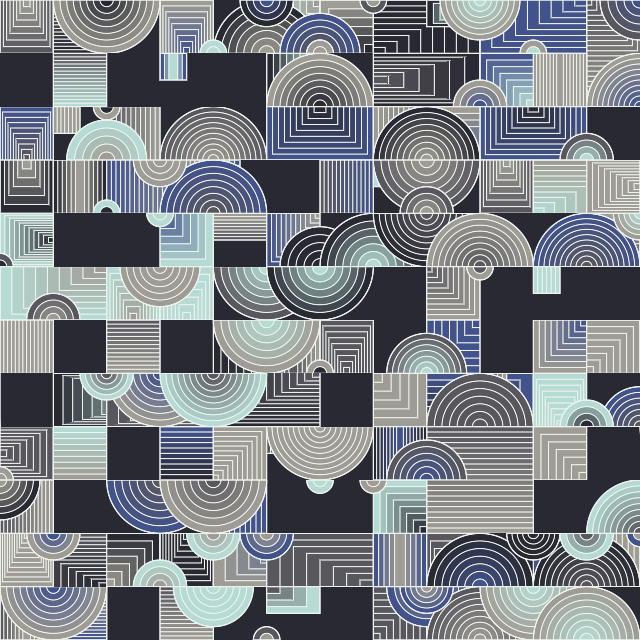
Reproduce this pattern procedurally as a Shadertoy shader.

```glsl
// Twelve rows of square cells on a dark ground, filled with line-engraved panels
// (stripes, nested corners, nested arches) and overlaid with ringed half discs.
// Each shape is a banded distance metric graded between two hashed palette colours.

const float ROWS = 12.0;
const float LINE_HALF = 0.0105;
const float EDGE_HALF = 0.013;
const vec3 GROUND = vec3(0.16, 0.16, 0.20);
const vec3 LINE = vec3(0.93, 0.95, 0.93);

// Integer hash: three values in 0..1 from a lattice position and layer
vec3 hash3(vec3 key) {
    uvec3 v = uvec3(ivec3(key) + 64) * 1664525u + 1013904223u;
    v.x += v.y * v.z; v.y += v.z * v.x; v.z += v.x * v.y;
    v ^= v >> 16u;
    v.x += v.y * v.z; v.y += v.z * v.x; v.z += v.x * v.y;
    return vec3(v >> 8u) / 16777216.0;
}

vec3 palette(float t) {
    if (t < 0.15) return GROUND;
    if (t < 0.36) return vec3(0.35, 0.34, 0.37);
    if (t < 0.61) return vec3(0.62, 0.61, 0.58);
    if (t < 0.81) return vec3(0.71, 0.86, 0.83);
    return vec3(0.26, 0.32, 0.54);
}

float cover(float d, float px) {
    return 1.0 - smoothstep(-0.5 * px, 0.5 * px, d);
}

// Stepped gradient with a thin line between bands, then the outline
vec3 paintBands(vec3 under, float edge, float m, float span, float count,
                vec2 tones, float px) {
    float band = clamp(floor(m * count), 0.0, count - 1.0);
    vec3 fill = mix(palette(tones.x), palette(tones.y), band / max(count - 1.0, 1.0));
    float gap = abs(fract(m * count + 0.5) - 0.5) * span / count;
    float line = cover(gap - LINE_HALF, px) * step(0.5, m * count);
    vec3 color = mix(under, mix(fill, LINE, line), cover(edge, px));
    return mix(color, LINE, cover(abs(edge) - EDGE_HALF, px));
}

// Panel metric in x, and the length over which it runs from 0 to 1 in y
vec2 panelMetric(vec2 q, vec2 size, float kind) {
    if (kind < 0.20) return vec2(q.x, size.x);
    if (kind < 0.32) return vec2(q.y, size.y);
    vec2 folded = vec2(abs(2.0 * q.x - 1.0), 0.5 * size.x);
    if (kind < 0.42) return folded;
    vec2 side = kind < 0.72 ? vec2(q.x, size.x) : folded;
    return side.x > q.y ? side : vec2(q.y, size.y);
}

vec3 panel(vec3 under, vec2 p, vec2 origin, vec2 size, vec3 seed, float px) {
    vec3 style = hash3(seed + vec3(0, 0, 20));
    vec3 turn = hash3(seed + vec3(0, 0, 40));
    vec2 box = abs(p - origin - 0.5 * size) - 0.5 * size;
    vec2 q = (p - origin) / size;
    q = mix(q, 1.0 - q, step(0.5, turn.xy));
    // Some arches lie on their side
    bool sideways = style.x > 0.86;
    vec2 metric = panelMetric(sideways ? q.yx : q, sideways ? size.yx : size, style.x);
    float reach = style.x < 0.42 ? 1.5 * metric.y : size.y;
    float count = max(3.0, round(reach * mix(6.0, 11.0, turn.z)));
    return paintBands(under, max(box.x, box.y), metric.x, metric.y, count, style.yz, px);
}

vec3 halfDisc(vec3 under, vec2 p, vec2 center, float radius, vec3 seed, float px) {
    vec3 style = hash3(seed + vec3(0, 0, 20));
    float dist = length(p - center);
    float edge = max(dist - radius, -abs(p.y - center.y));
    float count = max(2.0, round(radius * mix(6.5, 10.0, style.z)));
    return paintBands(under, edge, dist / radius, radius, count, style.xy, px);
}

void mainImage(out vec4 fragColor, in vec2 fragCoord) {
    float px = ROWS / iResolution.y;
    vec2 p = fragCoord * px;
    vec2 cell = floor(p);
    vec3 color = GROUND;

    // Large panels spanning two rows
    for (float i = -2.0; i <= 1.0; i++) {
        vec2 origin = vec2(cell.x + i, 2.0 * floor(0.5 * cell.y));
        vec3 seed = vec3(origin, 1);
        if (hash3(seed).x < 0.05) color = panel(color, p, origin, vec2(2), seed, px);
    }

    // Row panels: single, double, or half height hanging from the top
    for (float i = -2.0; i <= 1.0; i++) {
        vec2 origin = vec2(cell.x + i, cell.y);
        vec3 seed = vec3(origin, 2);
        vec3 h = hash3(seed);
        if (h.x > 0.70) continue;
        vec2 size = vec2(h.y < 0.27 ? 2.0 : 1.0, 1.0);
        if (h.z < 0.17) {
            size *= 0.5;
            origin.y += 0.5;
        }
        color = panel(color, p, origin, size, seed, px);
    }

    // Half discs on the row edges, large ones below small ones
    float density = mix(0.13, 0.34, hash3(vec3(0, cell.y, 5)).x);
    for (float layer = 0.0; layer < 2.0; layer++) {
        for (float i = -1.0; i <= 2.0; i++) {
            vec3 seed = vec3(cell.x + i, cell.y, 6.0 + layer);
            vec3 h = hash3(seed);
            if (h.x > density) continue;
            float radius = layer < 0.5 ? (h.y < 0.72 ? 1.0 : 0.75) : (h.y < 0.6 ? 0.5 : 0.25);
            vec2 center = seed.xy + vec2(0.0, step(0.5, h.z));
            color = halfDisc(color, p, center, radius, seed, px);
        }
    }
    fragColor = vec4(color, 1.0);
}
```
